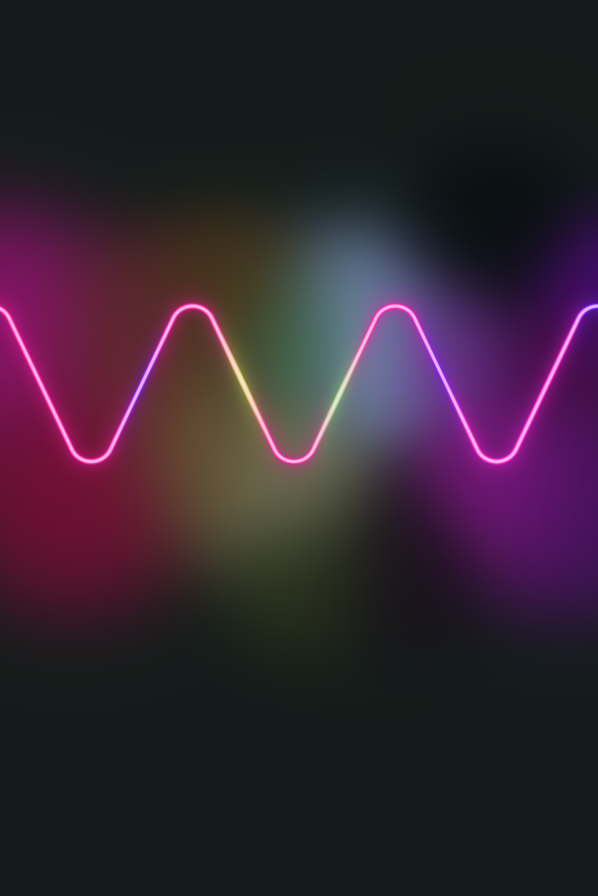
Reproduce this background procedurally as a Shadertoy shader.

```glsl
const vec3 BASE = vec3(0.078, 0.110, 0.104);
const float BASE_WEIGHT = 0.2;      // how soon the haze fades into the base

const float PERIOD = 0.339;         // lengths are in canvas widths
const float TROUGH_X = 0.1525;
const float MIDDLE_Y = 0.8565;
const float AMPLITUDE = 0.130;
const float BEND_RADIUS = 0.036;

const float TUBE_WIDTH = 0.0048;
const float CORE_WIDTH = 0.0027;
const float HALO_REACH = 0.012;
const float HALO_STRENGTH = 0.55;
const float ACCENT_WIDTH = 0.033;
const vec3 TUBE_PINK = vec3(1.0, 0.10, 0.64);

// Haze spots: centre and radius, then colour
const int SPOTS = 16;
const vec3 SPOT_PLACE[SPOTS] = vec3[](
    vec3(0.00, 0.94, 0.14), vec3(0.12, 0.70, 0.15),
    vec3(0.22, 0.93, 0.12), vec3(0.38, 0.98, 0.11),
    vec3(0.36, 0.76, 0.13), vec3(0.49, 0.91, 0.10),
    vec3(0.61, 0.92, 0.13), vec3(0.49, 0.69, 0.11),
    vec3(0.52, 0.57, 0.11), vec3(0.75, 0.91, 0.10),
    vec3(0.83, 0.70, 0.12), vec3(0.96, 0.66, 0.13),
    vec3(0.93, 0.89, 0.10), vec3(0.99, 1.01, 0.09),
    vec3(0.83, 1.08, 0.12), vec3(0.67, 0.58, 0.12));
const vec3 SPOT_COLOR[SPOTS] = vec3[](
    vec3(0.60, 0.07, 0.46), vec3(0.50, 0.05, 0.22),
    vec3(0.40, 0.16, 0.18), vec3(0.30, 0.22, 0.10),
    vec3(0.42, 0.36, 0.20), vec3(0.18, 0.38, 0.20),
    vec3(0.52, 0.62, 0.80), vec3(0.52, 0.52, 0.42),
    vec3(0.16, 0.20, 0.10), vec3(0.42, 0.14, 0.55),
    vec3(0.55, 0.09, 0.55), vec3(0.30, 0.06, 0.40),
    vec3(0.30, 0.04, 0.30), vec3(0.30, 0.04, 0.48),
    vec3(0.03, 0.05, 0.06), vec3(0.09, 0.06, 0.10));

// Tube accents: colour and horizontal centre
const int ACCENTS = 5;
const vec4 ACCENT[ACCENTS] = vec4[](
    vec4(0.50, 0.08, 1.00, 0.235), vec4(0.85, 0.95, 0.30, 0.405),
    vec4(0.55, 0.95, 0.45, 0.565), vec4(0.50, 0.08, 1.00, 0.735),
    vec4(0.38, 0.10, 1.00, 0.995));

// Weighted blend of soft spots over the base
vec3 haze(vec2 p) {
    vec3 sum = BASE * BASE_WEIGHT;
    float total = BASE_WEIGHT;
    for (int i = 0; i < SPOTS; i++) {
        vec2 offset = (p - SPOT_PLACE[i].xy) / SPOT_PLACE[i].z;
        float weight = exp(-dot(offset, offset));
        sum += weight * SPOT_COLOR[i];
        total += weight;
    }
    return sum / total;
}

// Distance to a zigzag of straight runs joined by tangent arcs
float waveDistance(vec2 p) {
    float folded = abs(mod(p.x - TROUGH_X + 0.5 * PERIOD, PERIOD) - 0.5 * PERIOD);
    vec2 q = vec2(folded - 0.25 * PERIOD, p.y - MIDDLE_Y);
    vec2 bend = vec2(0.25 * PERIOD, AMPLITUDE - BEND_RADIUS);
    float reach = length(bend);
    float angle = atan(bend.y, bend.x) + asin(BEND_RADIUS / reach);
    vec2 along = vec2(cos(angle), sin(angle));
    float s = dot(q, along);
    if (s < 0.0) q = -q;
    float tangentLength = sqrt(reach * reach - BEND_RADIUS * BEND_RADIUS);
    return abs(s) > tangentLength
        ? abs(length(q - bend) - BEND_RADIUS)
        : abs(q.x * along.y - q.y * along.x);
}

vec3 tubeTint(float x) {
    vec3 tint = mix(TUBE_PINK, vec3(1.0, 0.12, 0.82), smoothstep(0.5, 0.85, x));
    for (int i = 0; i < ACCENTS; i++) {
        float offset = (x - ACCENT[i].w) / ACCENT_WIDTH;
        tint = mix(tint, ACCENT[i].rgb, 0.85 * exp(-offset * offset));
    }
    return tint;
}

void mainImage(out vec4 fragColor, in vec2 fragCoord) {
    vec2 p = fragCoord / iResolution.x;
    float pixel = 1.0 / iResolution.x;
    float d = waveDistance(p);
    vec3 tint = tubeTint(p.x);
    vec3 color = haze(p);

    // Halo, tube, then bright core
    color = mix(color, tint, HALO_STRENGTH * exp(-d / HALO_REACH));
    color = mix(color, tint, 1.0 - smoothstep(TUBE_WIDTH - pixel, TUBE_WIDTH + pixel, d));
    vec3 core = mix(tint, vec3(1.0, 0.92, 0.98), 0.75);
    color = mix(color, core, 1.0 - smoothstep(CORE_WIDTH - pixel, CORE_WIDTH + pixel, d));

    fragColor = vec4(clamp(color, 0.0, 1.0), 1.0);
}
```
